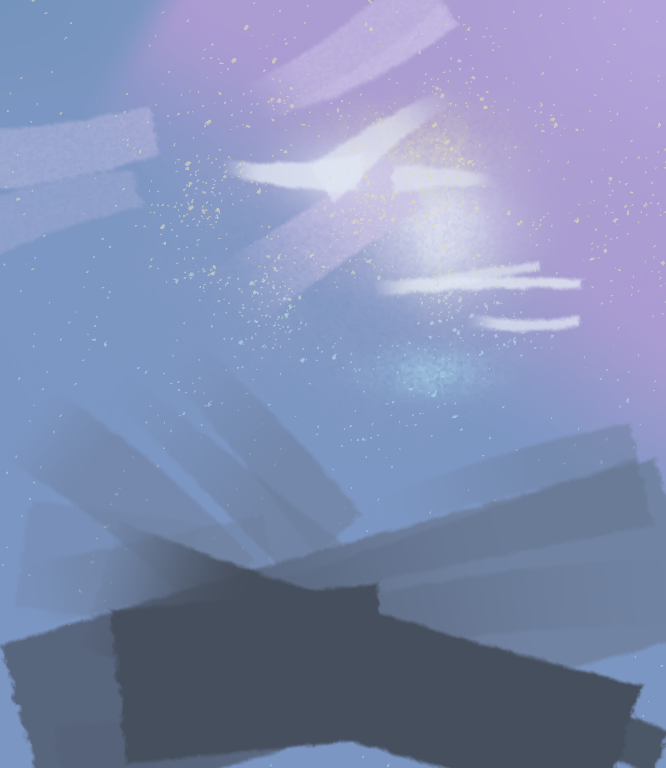
Reproduce this background procedurally as a Shadertoy shader.

```glsl
// Painterly dusk sky: blue to violet wash, speckled glowing cloud, dark crossing brush strokes.

const vec3 BLUE = vec3(.485, .59, .765);
const vec3 VIOLET = vec3(.67, .61, .825);
const vec3 SLATE = vec3(.43, .495, .61);
const vec3 DUSK = vec3(.335, .385, .475);
const vec3 INK = vec3(.275, .31, .365);
const vec3 LILAC = vec3(.79, .76, .9);
const vec3 MIST = vec3(.88, .9, .95);
const vec3 CREAM = vec3(.88, .85, .72);
const vec3 ICE = vec3(.68, .86, .94);

vec2 hash2(vec2 p) {
    vec2 k = vec2(dot(p, vec2(127.1, 311.7)), dot(p, vec2(269.5, 183.3)));
    return fract(sin(k) * 43758.5);
}

// Layered, rotated sines
float ripple(vec2 p) {
    float sum = 0., gain = .5;
    for (int i = 0; i < 5; i++) {
        sum += gain * sin(p.x + 1.3 * sin(p.y)) * cos(p.y * .9 + .7);
        p = mat2(1.3, 1.4, -1.4, 1.3) * p + 1.7;
        gain *= .65;
    }
    return sum;
}

// Cellular noise: distance to the nearest point and its random id
vec2 cells(vec2 p) {
    vec2 nearest = vec2(9., 0.);
    for (int i = 0; i < 9; i++) {
        vec2 id = floor(p) + vec2(i % 3 - 1, i / 3 - 1);
        float d = length(id + hash2(id) - p);
        if (d < nearest.x) nearest = vec2(d, hash2(id + 41.).x);
    }
    return nearest;
}

float specks(vec2 p, float scale, float density) {
    vec2 c = cells(p * scale + .35 * ripple(p * scale * 2.));
    return step(c.y, density) * (1. - smoothstep(.18, .42, c.x));
}

float glow(vec2 p, vec2 center, vec2 radius) {
    vec2 d = (p - center) / radius;
    return exp(-dot(d, d));
}

// Progress along a line, 0 at its start and 1 at its end
float along(vec2 p, vec4 line) {
    vec2 d = line.zw - line.xy;
    return dot(p - line.xy, d) / dot(d, d);
}

// Bowed brush band; shape = bend, half width at start, half width at end.
// The paint builds up over the fraction given by fade.
void paint(inout vec3 col, vec2 p, vec3 ink, float alpha, vec4 line, vec3 shape, float fade) {
    vec2 d = line.zw - line.xy;
    float t = along(p, line), s = clamp(t, 0., 1.), size = length(d);
    float side = dot(p - line.xy, vec2(-d.y, d.x)) / size - shape.x * 4. * s * (1. - s);
    float rough = ripple(p * 110.);
    float edge = abs(side) - mix(shape.y, shape.z, s) + rough * .0025;
    float tip = (abs(t - .5) - .5) * size + rough * .006;
    float mask = 1. - smoothstep(-.004, .004, max(edge, tip));
    col = mix(col, ink, alpha * mask * smoothstep(-.05, fade, t));
}

vec3 sky(vec2 p) {
    float diagonal = dot(p, vec2(.566, .824)) + .012 * ripple(p * 9.);
    float leftEdge = smoothstep(-.035, .045, p.x - .117 - (p.y - .857) * .65);
    float corner = smoothstep(.3, 0., p.x) * smoothstep(.8, 1., p.y);
    vec3 col = mix(BLUE, vec3(.46, .58, .74), corner);
    col = mix(col, VIOLET, smoothstep(.71, .98, diagonal) * leftEdge);
    return col + .03 * glow(p, vec2(.87, 1.), vec2(.2));
}

vec3 cloud(vec3 col, vec2 p) {
    float blot = ripple(p * 22.), grain = cells(p * 230.).y;
    float dust = clamp(.4 + .5 * (blot + grain), 0., 1.), dry = .75 + .25 * grain;
    // Hazy body and luminous core
    col = mix(col, vec3(.62, .64, .78), .6 * dust * glow(p, vec2(.51, .68), vec2(.25, .17)));
    col = mix(col, CREAM, .5 * dust * glow(p, vec2(.54, .81), vec2(.11, .05)));
    col = mix(col, MIST, (.65 + .3 * dust) * glow(p, vec2(.575, .7), vec2(.085, .08)));
    col = mix(col, MIST, .75 * glow(p, vec2(.46, .77), vec2(.08, .045)));
    col = mix(col, ICE, .6 * dust * glow(p, vec2(.565, .515), vec2(.07, .03)));
    // Broad dry sweeps
    paint(col, p, LILAC, .6 * dry, vec4(.33, .865, .57, 1.01), vec3(-.012, .025, .05), .3);
    paint(col, p, LILAC, .45 * dry, vec4(.38, .86, .58, .98), vec3(-.012, .008, .016), .3);
    paint(col, p, LILAC, .45 * dry, vec4(-.03, .79, .2, .83), vec3(-.006, .04, .032), 0.);
    paint(col, p, LILAC, .27 * dry, vec4(-.03, .695, .18, .755), vec3(.008, .038, .025), 0.);
    paint(col, p, LILAC, .75 * dry, vec4(.3, .61, .53, .765), vec3(0., .045, .04), .7);
    // Thin bright strokes
    paint(col, p, MIST, .8, vec4(.29, .783, .47, .775), vec3(-.007, .008, .024), .3);
    paint(col, p, MIST, .65, vec4(.59, .877, .42, .76), vec3(-.007, .01, .028), .5);
    paint(col, p, MIST, .6, vec4(.645, .763, .51, .765), vec3(-.005, .006, .018), .3);
    paint(col, p, MIST, .8, vec4(.49, .624, .76, .63), vec3(.004, .009, .006), .2);
    paint(col, p, MIST, .65, vec4(.54, .625, .7, .653), vec3(.002, .01, .005), .3);
    paint(col, p, MIST, .75, vec4(.61, .583, .755, .582), vec3(-.006, .008, .006), .3);
    // Scattered flecks, cream above and icy below
    float spread = glow(p, vec2(.49, .7), vec2(.29, .18)) * smoothstep(-.35, .7, blot);
    vec3 fleck = mix(ICE, CREAM, smoothstep(.52, .72, p.y));
    col = mix(col, fleck, .65 * specks(p, 120., .22 * spread));
    return mix(col, fleck, .55 * specks(p + 3., 230., .45 * spread));
}

vec3 shadows(vec3 col, vec2 p) {
    // Translucent strokes
    paint(col, p, SLATE, .6, vec4(.228, .544, .44, .305), vec3(.005, .03, .04), .7);
    paint(col, p, SLATE, .75, vec4(.156, .499, .482, .206), vec3(0., .018, .045), .7);
    paint(col, p, SLATE, .55, vec4(.04, .447, .3, .232), vec3(.01, .055, .05), .3);
    paint(col, p, SLATE, .25, vec4(.03, .28, .25, .25), vec3(0., .07, .07), 0.);
    paint(col, p, SLATE, .5, vec4(.04, .225, .35, .29), vec3(0., .04, .04), .3);
    paint(col, p, SLATE, .5, vec4(.5, .33, .83, .415), vec3(.01, .02, .035), .7);
    // Long band rising to the right
    vec4 rise = vec4(.033, .046, .885, .29);
    vec3 band = mix(DUSK, vec3(.44, .51, .63), smoothstep(.2, .8, along(p, rise)));
    paint(col, p, band, .95, rise, vec3(.004, .118, .118), 0.);
    paint(col, p, DUSK, .25, vec4(.36, .23, .84, .36), vec3(0., .012, .045), 0.);
    paint(col, p, DUSK, .3, vec4(.9, .23, .44, .18), vec3(-.012, .045, .035), .8);
    paint(col, p, DUSK, .9, vec4(.075, .02, .2, .03), vec3(0., .035, .035), 0.);
    // Solid dark crossing
    paint(col, p, INK, 1., vec4(.13, .24, .81, .026), vec3(-.012, .085, .085), .28);
    paint(col, p, INK, 1., vec4(.155, .105, .5, .14), vec3(0., .1, .1), 0.);
    paint(col, p, INK, .9, vec4(.75, .06, .86, .02), vec3(0., .03, .03), 0.);
    return col;
}

void mainImage(out vec4 fragColor, in vec2 fragCoord) {
    vec2 p = fragCoord / iResolution.y;
    fragColor = vec4(shadows(cloud(sky(p), p), p), 1.);
}
```
